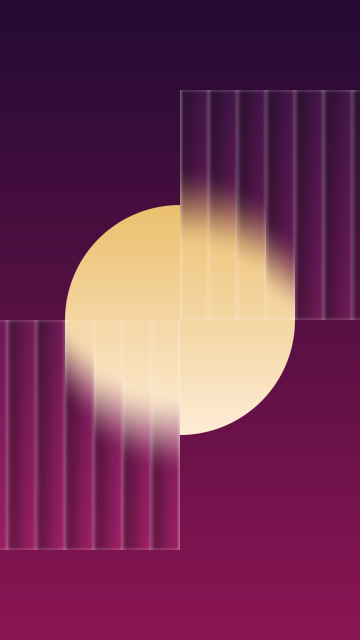
Give the GLSL for this background, as a Shadertoy shader.

```glsl
vec3 duskSky(float height) {
    return mix(vec3(0.545, 0.082, 0.325), vec3(0.137, 0.039, 0.200), height);
}

vec3 sunColor(float y) {
    return mix(vec3(0.995, 0.925, 0.840), vec3(0.920, 0.750, 0.430), clamp(0.5 + 0.5 * y, 0.0, 1.0));
}

// Scene bent and blurred by vertical flutes, each a quarter radius wide
vec3 flutedGlass(vec2 p, vec3 sky, float edge) {
    float flute = p.x * 4.0;
    float across = fract(flute);
    float bentX = (floor(flute) + 0.5 + (across - 0.5) * 0.45) * 0.25;

    // Each flute is shaded dark on the left and bright on the right
    float shade = smoothstep(0.15, 0.85, across);
    vec3 color = sky * mix(0.83, 1.19, shade);

    // Softened sun, cut off beyond its outermost flute
    float rim = sqrt(max(1.0 - bentX * bentX, 0.0));
    float glow = 1.0 - smoothstep(-0.37, 0.37, abs(p.y) - rim);
    glow *= step(abs(bentX), 1.0);
    color = mix(color, sunColor(p.y), glow);

    // Pale ridges between flutes and a bright frame
    float ridge = min(across, 1.0 - across);
    float light = 0.03 + 0.17 * exp(-pow(ridge / 0.085, 2.0));
    light += 0.15 * exp(-pow(edge / 0.018, 2.0));
    return mix(color, vec3(1.0, 0.95, 0.96), light);
}

void mainImage(out vec4 fragColor, in vec2 fragCoord) {
    // Centred coordinates in units of the sun radius
    float radius = 0.3194 * iResolution.x;
    vec2 p = (fragCoord - 0.5 * iResolution.xy) / radius;
    float pixel = 1.0 / radius;

    // Sky and sharp sun
    vec3 sky = duskSky(fragCoord.y / iResolution.y);
    float disc = 1.0 - smoothstep(-0.7 * pixel, 0.7 * pixel, length(p) - 1.0);
    vec3 color = mix(sky, sunColor(p.y), disc);

    // Two glass panels in opposite quadrants
    float rise = p.x < 0.0 ? -p.y : p.y;
    float edge = min(abs(p.x), min(rise, 2.0 - rise));
    float panel = smoothstep(-0.6 * pixel, 0.6 * pixel, edge);
    color = mix(color, flutedGlass(p, sky, edge), panel);

    fragColor = vec4(color, 1.0);
}
```
